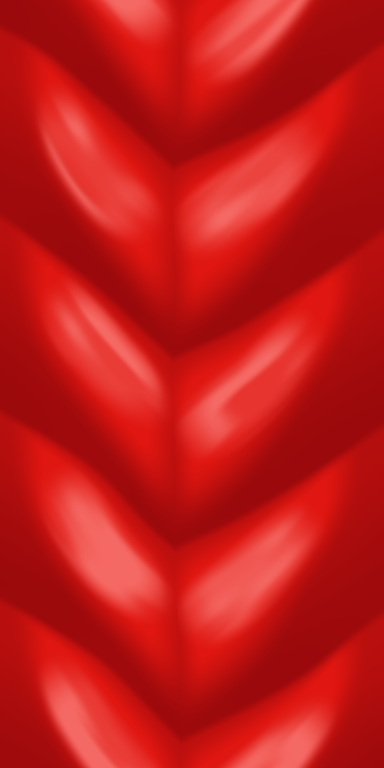
Write a Shadertoy shader that draws this pattern.

```glsl
// Glossy red braid: a column of plump lobes meeting in V shapes at a centre groove.
// Each half is sheared along its seam and repeated downwards; soft masks shade the
// lobes and a tilted, streaky highlight varies from lobe to lobe by hash.

#define CENTRE 0.462
#define PERIOD 0.495
#define TIP_Y 0.925
#define SLOPE_LEFT 0.80
#define SLOPE_RIGHT 0.61
#define GLOSS_LENGTH 0.235
#define GLOSS_WIDTH 0.092
#define VARIATION 0.05
#define SHADOW vec3(0.60, 0.035, 0.045)
#define RED vec3(0.875, 0.085, 0.065)
#define GLOSS vec3(0.965, 0.43, 0.41)

float hash(vec2 p) {
    return fract(sin(dot(p, vec2(127.1, 311.7))) * 43758.5453);
}

float noise(vec2 p) {
    vec2 i = floor(p);
    vec2 f = fract(p);
    f = f * f * (3.0 - 2.0 * f);
    float low = mix(hash(i), hash(i + vec2(1, 0)), f.x);
    float high = mix(hash(i + vec2(0, 1)), hash(i + vec2(1, 1)), f.x);
    return mix(low, high, f.y);
}

// Body light: a = distance from the groove, t = 0 at upper seam to 1 at lower seam
float lobeBody(float a, float t, float right) {
    float lift = smoothstep(0.0, mix(0.32, 0.10, clamp(a / 0.4, 0.0, 1.0)), t);
    float lowerEdge = 0.89 - 2.5 * a * a;
    float fall = 1.0 - smoothstep(lowerEdge - 0.30, lowerEdge + 0.10, t);
    float outer = mix(0.40, 0.455, right);
    float rim = 1.0 - smoothstep(outer - 0.08, outer + 0.04, a);
    float groove = smoothstep(-0.02, mix(0.09, 0.06, right), a);
    return lift * fall * rim * mix(0.3, 1.0, groove);
}

// Tilted highlight with streaks running along its length
float lobeGloss(vec2 q, float right, vec2 id) {
    float r1 = hash(id + 3.1);
    float r2 = hash(id + 7.7);
    float r3 = hash(id + 12.3);
    vec2 axis = normalize(vec2(1.0, mix(-1.2, -0.92, right)));
    vec2 d = q + (vec2(r1, r2) - 0.5) * VARIATION;
    float along = dot(d, axis);
    float across = dot(d, vec2(-axis.y, axis.x));
    across += 0.35 * along * along;
    vec2 e = abs(vec2(along / GLOSS_LENGTH, across / GLOSS_WIDTH));
    float reach = pow(pow(e.x, 3.0) + pow(e.y, 3.0), 1.0 / 3.0);
    float shape = 1.0 - smoothstep(0.45, 1.10, reach);
    float streak = noise(vec2(along * 5.0, across * 30.0) + 40.0 * id + r3);
    return shape * mix(mix(0.35, 0.7, r3), 1.0, smoothstep(0.15, 0.75, streak));
}

void mainImage(out vec4 fragColor, in vec2 fragCoord) {
    // Width is one unit and y runs downwards
    vec2 p = vec2(fragCoord.x, iResolution.y - fragCoord.y) / iResolution.x;
    float wobble = noise(p * 4.0 + 9.0) - 0.5;
    float x = p.x - CENTRE + 0.03 * (noise(vec2(p.y * 4.0, 2.0)) - 0.5);
    float right = step(0.0, x);
    float a = abs(x);

    // Shear along the seam, then repeat
    float rise = mix(SLOPE_LEFT, SLOPE_RIGHT, right) * a;
    rise += mix(0.03, -0.015, right) * sin(min(a / 0.5, 1.0) * 3.14159);
    float row = (p.y - TIP_Y + rise + 0.03 * wobble) / PERIOD;
    float t = fract(row);
    vec2 id = vec2(floor(row), right);

    // Shade of body, faint light outside it, and gloss
    float body = lobeBody(a, t, right);
    float ambient = 0.38 * smoothstep(0.0, 0.07, t) * (1.0 - smoothstep(0.1, 0.95, t));
    float shade = mix(ambient, 1.0, body) + 0.12 * wobble + 0.06;
    vec2 glossCentre = vec2(0.205, 0.39 * PERIOD - mix(0.19, 0.11, right));
    vec2 q = vec2(a, t * PERIOD - rise) - glossCentre;
    float gloss = lobeGloss(q, right, id) * smoothstep(0.15, 0.75, body);

    vec3 colour = mix(SHADOW, RED, clamp(shade, 0.0, 1.0));
    colour = mix(colour, GLOSS, 0.95 * gloss);
    fragColor = vec4(colour, 1.0);
}
```
